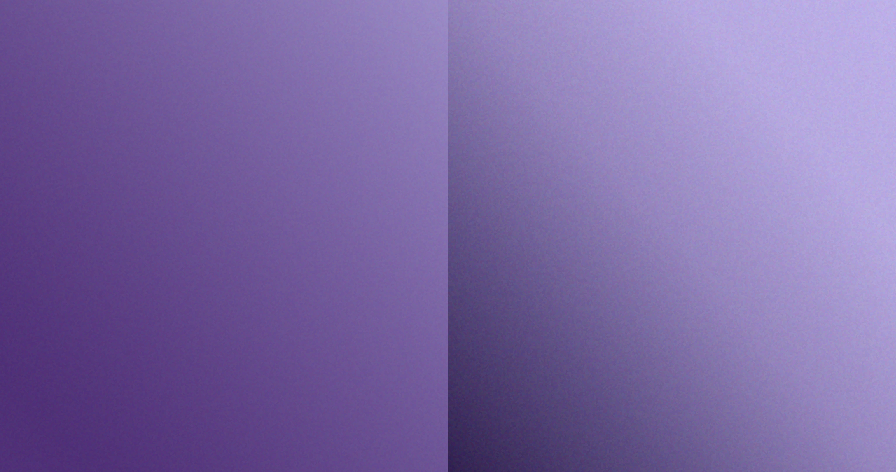
This background is drawn by a Shadertoy shader. Its source:

```glsl
// Two side-by-side violet panels with diagonal gradients and fine coloured grain.

const float SEAM = 0.5;           // horizontal place of the panel border
const float GRAIN_CELLS = 270.0;  // grain cells per canvas height
const float GRAIN_AMOUNT = 0.035;

vec3 hash3(vec2 cell) {
    vec3 q = fract(cell.xyx * vec3(0.1031, 0.1030, 0.0973));
    q += dot(q, q.yxz + 33.33);
    return fract((q.xxy + q.yzz) * q.zyx);
}

// Cellular noise: random tint of the nearest feature point, centred on zero.
vec3 cellGrain(vec2 p) {
    vec2 base = floor(p);
    float nearest = 8.0;
    vec3 tint = vec3(0.0);
    for (int y = -1; y <= 1; y++) {
        for (int x = -1; x <= 1; x++) {
            vec2 cell = base + vec2(x, y);
            vec3 rnd = hash3(cell);
            vec2 d = cell + rnd.xy - p;
            float dist = dot(d, d);
            if (dist < nearest) {
                nearest = dist;
                tint = hash3(cell + 57.0);
            }
        }
    }
    return tint - 0.5;
}

// Position along the lower-left to upper-right diagonal, 0 to 1.
float diagonal(vec2 p, float xWeight) {
    return clamp(mix(p.y, p.x, xWeight), 0.0, 1.0);
}

vec3 softPanel(vec2 p) {
    const vec3 plum = vec3(0.31, 0.19, 0.465);
    const vec3 lavender = vec3(0.61, 0.55, 0.78);
    float t = max(diagonal(p, 0.52) - 0.1, 0.0) / 0.9;
    return mix(plum, lavender, pow(t, 1.25));
}

vec3 brightPanel(vec2 p) {
    const vec3 night = vec3(0.19, 0.13, 0.31);
    const vec3 dusk = vec3(0.37, 0.31, 0.52);
    const vec3 mauve = vec3(0.58, 0.52, 0.74);
    const vec3 lilac = vec3(0.71, 0.66, 0.875);
    const vec3 pale = vec3(0.74, 0.69, 0.91);
    float t = diagonal(p, 0.52) * 4.0;
    vec3 color = mix(night, dusk, clamp(t, 0.0, 1.0));
    color = mix(color, mauve, clamp(t - 1.0, 0.0, 1.0));
    color = mix(color, lilac, clamp(t - 2.0, 0.0, 1.0));
    return mix(color, pale, clamp(t - 3.0, 0.0, 1.0));
}

void mainImage(out vec4 fragColor, in vec2 fragCoord) {
    vec2 uv = fragCoord / iResolution.xy;

    // Panels, each in its own 0 to 1 coordinates
    vec3 left = softPanel(vec2(uv.x / SEAM, uv.y));
    vec3 right = brightPanel(vec2((uv.x - SEAM) / (1.0 - SEAM), uv.y));

    // Seam smoothed over one pixel
    float side = clamp((uv.x - SEAM) * iResolution.x + 0.5, 0.0, 1.0);
    vec3 color = mix(left, right, side);

    // Grain, a little stronger on the right
    vec2 grainPos = fragCoord / iResolution.y * GRAIN_CELLS;
    color += cellGrain(grainPos) * GRAIN_AMOUNT * mix(0.8, 1.2, side);

    fragColor = vec4(clamp(color, 0.0, 1.0), 1.0);
}
```
